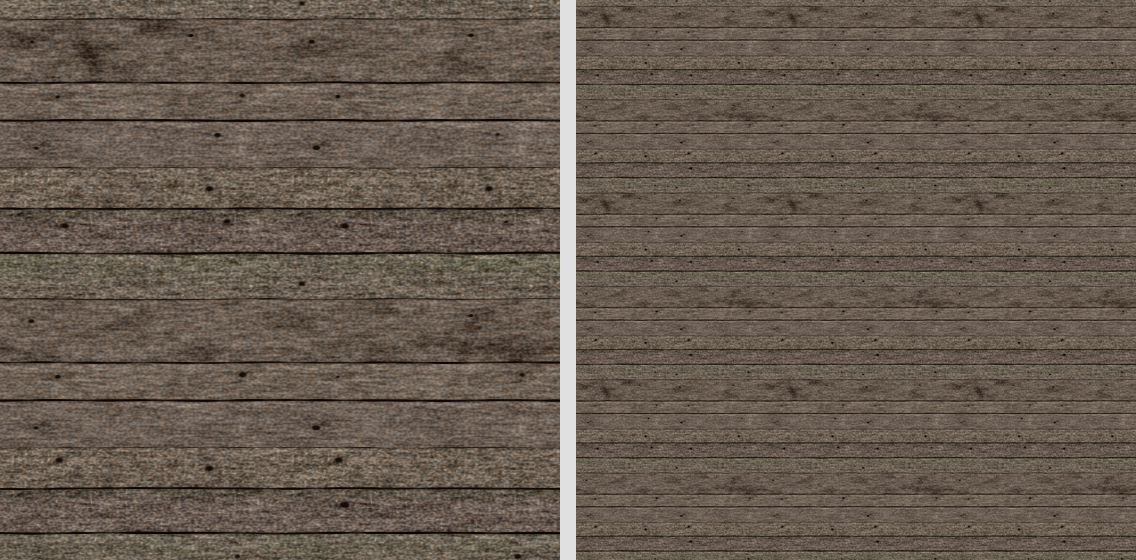
Left, the tile; right, the same tile 3 across and 3 down.
A WebGL 2 fragment shader for this texture:

```glsl
#version 300 es
precision highp float;

uniform vec2 u_resolution;
out vec4 fragColor;

const int PLANKS = 6;
const float TILES = 2.0;
const float FIRST_SEAM = 0.068;
const vec3 GAP_COLOR = vec3(0.05, 0.02, 0.005);
const vec3 SPECK_COLOR = vec3(0.17, 0.16, 0.12);
const vec3 MOSS_TINT = vec3(-0.025, 0.0, -0.02);

// Plank tops, gap strengths and wood tones, from the top of a tile down
const float TOPS[7] = float[](0.0, 0.227, 0.362, 0.531, 0.677, 0.836, 1.0);
const float GAPS[6] = float[](0.6, 0.9, 1.05, 0.45, 0.95, 1.05);
const vec3 TONES[6] = vec3[](
    vec3(0.415, 0.363, 0.320), vec3(0.432, 0.380, 0.335),
    vec3(0.420, 0.369, 0.330), vec3(0.422, 0.372, 0.322),
    vec3(0.402, 0.348, 0.314), vec3(0.420, 0.375, 0.328));

float hash(vec2 cell, float seed) {
    vec3 p = fract(cell.xyx * vec3(0.1031, 0.1030, 0.0973) + seed * 0.137);
    p += dot(p, p.yzx + 33.33);
    return fract((p.x + p.y) * p.z);
}

float cornerSlope(vec2 cell, vec2 offset, vec2 period, float seed) {
    float angle = 6.28319 * hash(mod(cell, period), seed);
    return dot(vec2(cos(angle), sin(angle)), offset);
}

// Gradient noise on the unit square, wrapping after a whole number of cells
float wrapNoise(vec2 p, vec2 period, float seed) {
    p *= period;
    vec2 c = floor(p), f = p - c, e = vec2(1.0, 0.0);
    vec2 u = f * f * f * (f * (f * 6.0 - 15.0) + 10.0);
    float low = mix(cornerSlope(c, f, period, seed),
                    cornerSlope(c + e, f - e, period, seed), u.x);
    float high = mix(cornerSlope(c + e.yx, f - e.yx, period, seed),
                     cornerSlope(c + 1.0, f - 1.0, period, seed), u.x);
    return mix(low, high, u.y);
}

float wrapDelta(float a, float b) {
    return fract(a - b + 0.5) - 0.5;
}

float bump(vec2 offset, vec2 radius) {
    vec2 q = offset / radius;
    return exp(-dot(q, q));
}

// Fibres running along the plank; rough planks are more mottled
float woodGrain(vec2 tile, vec2 canvas, float rough, float seed) {
    float fibres = 0.09 * wrapNoise(tile, vec2(5.0, 46.0), seed);
    fibres += 0.13 * wrapNoise(tile, vec2(17.0, 95.0), seed + 1.0);
    float mottle = wrapNoise(tile, vec2(34.0, 62.0), seed + 2.0);
    float fine = wrapNoise(tile, vec2(82.0, 126.0), seed + 3.0);
    float wear = 0.06 * wrapNoise(canvas, vec2(7.0, 38.0), seed + 4.0);
    float crack = smoothstep(0.22, 0.5, wrapNoise(tile, vec2(9.0, 70.0), seed + 5.0));
    return fibres + wear + mix(0.07, 0.13, rough) * mottle
         + mix(0.15, 0.21, rough) * fine - 0.07 * crack;
}

// Arched rings rising from the lower edge of the wide plank
float archedRings(vec2 offset, float side, float warp) {
    float d = length(offset / vec2(0.13, 0.2)) + 0.12 * warp;
    float inside = 1.0 - smoothstep(0.7, 1.2, d);
    float rim = bump(vec2(d - 0.9, 0.0), vec2(0.17, 1.0));
    rim *= smoothstep(-0.05, 0.1, offset.x * side);
    return inside * (0.018 * sin(d * 32.0) - 0.03) - 0.09 * rim;
}

void main() {
    vec2 uv = gl_FragCoord.xy / u_resolution;
    vec2 canvas = vec2(uv.x, 1.0 - uv.y);
    vec2 cell = canvas * TILES - vec2(0.0, FIRST_SEAM);
    cell.y += 0.004 * wrapNoise(canvas, vec2(7.0, 3.0), 2.0);
    vec2 tile = fract(cell);
    vec2 tileId = mod(floor(cell), TILES);

    // Find the plank and the gaps around it
    int plank = 0;
    float gap = 0.0, lip = 0.0;
    float broken = wrapNoise(canvas, vec2(22.0, 8.0), 5.0);
    for (int i = 0; i < PLANKS; i++) {
        if (tile.y >= TOPS[i]) plank = i;
        float d = wrapDelta(tile.y, TOPS[i]);
        float width = 0.0032 * GAPS[i] * (1.0 + 0.5 * broken);
        float line = 1.0 - smoothstep(width - 0.002, width + 0.0025, abs(d));
        gap = max(gap, line * clamp(GAPS[i] + 0.7 * broken, 0.25, 1.0));
        lip += 0.04 * bump(vec2(d - 0.012, 0.0), vec2(0.006, 1.0));
        lip -= 0.06 * GAPS[i] * bump(vec2(d, 0.0), vec2(0.008, 1.0));
    }
    float id = float(plank), seed = id * 7.0 + 11.0;
    float rough = plank > 2 ? 1.0 : 0.15;
    float top = TOPS[plank], bottom = TOPS[plank + 1];
    float warp = wrapNoise(canvas, vec2(24.0, 32.0), 9.0);
    float shade = woodGrain(tile, canvas, rough, seed) + lip;

    // Stains and rings of the wide plank differ from row to row
    if (plank == 0) {
        float stain = wrapNoise(canvas, vec2(8.0, 20.0), 31.0);
        shade -= 0.08 * smoothstep(0.05, 0.5, stain + 0.4 * warp);
        float center = mix(0.115, 0.885, tileId.y);
        vec2 offset = vec2(TILES * wrapDelta(canvas.x, center), tile.y - bottom);
        shade += archedRings(offset, 1.0 - 2.0 * tileId.y, warp);
        vec2 blot = vec2(TILES * wrapDelta(canvas.x, 0.28), tile.y - 0.02);
        shade -= 0.18 * (1.0 - tileId.y) * bump(blot + 0.01 * warp, vec2(0.06, 0.04));
    }

    // Small knots, some of them missing in a tile
    float knot = 0.0;
    for (int k = 0; k < 2; k++) {
        vec2 key = vec2(id, float(k));
        float present = step(0.25, hash(key + tileId * 17.0, 41.0));
        float x = 0.5 * (float(k) + 0.15 + 0.7 * hash(key, 43.0));
        float y = mix(top, bottom, 0.2 + 0.5 * hash(key, 47.0));
        float radius = mix(0.009, 0.016, hash(key, 53.0));
        vec2 offset = vec2(wrapDelta(tile.x, x), tile.y - y);
        float d = length(offset * vec2(0.8, 1.2)) + 0.009 * warp;
        knot = max(knot, present * (1.0 - smoothstep(radius * 0.3, radius, d)));
        shade -= 0.06 * present * bump(offset, vec2(0.04, 0.017));
        float pale = plank == 2 && k == 1 ? 0.08 : 0.0;
        shade += pale * present * bump(offset - vec2(0.07, -0.01), vec2(0.06, 0.035));
    }

    // Weathered specks, dark upper band and faint moss
    float flake = wrapNoise(tile, vec2(72.0, 104.0), seed + 8.0);
    float patchy = plank == 3 ? bump(vec2(wrapDelta(tile.x, 0.16), tile.y - 0.62), vec2(0.12, 0.06)) : 0.0;
    float specks = smoothstep(0.28, 0.5, flake + 0.17 * patchy) * max(rough - 0.3, 0.0);
    float band = plank == 4 ? 1.0 - smoothstep(0.025, 0.045, tile.y - top) : 0.0;
    float damp = 0.5 + wrapNoise(canvas, vec2(8.0, 18.0), 61.0);
    float moss = plank == 5 ? damp * (1.0 - smoothstep(0.03, 0.13, tile.y - top)) : 0.6 * band;

    float warmth = 0.03 * wrapNoise(tile, vec2(30.0, 44.0), seed + 9.0);
    vec3 color = TONES[plank] + (shade - 0.04 * band) * vec3(1.0, 0.97, 0.94);
    color += specks * SPECK_COLOR + moss * MOSS_TINT + warmth * vec3(1.0, 0.0, -0.7);
    color = mix(color, GAP_COLOR, max(gap, 0.9 * knot));
    fragColor = vec4(clamp(color, 0.0, 1.0), 1.0);
}
```
